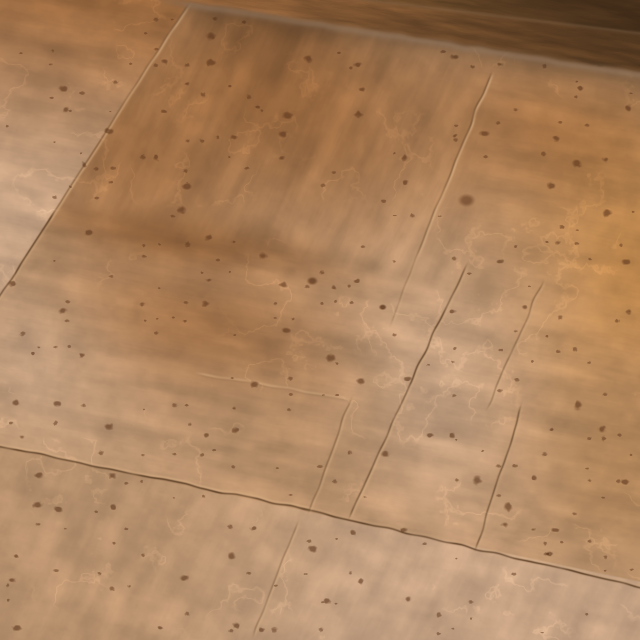
Write a WebGL 1 fragment shader that draws this texture.

```glsl
precision highp float;
// Worn stone floor tiles seen at a slant, under a dark baseboard.
// Soft colour pools set the light; skewed noise adds grain, hashed cells
// add pits, and lit segments add the seams and cracks.
uniform vec2 u_resolution;

const vec3 PALE = vec3(0.77, 0.63, 0.51);
const vec3 TAN = vec3(0.70, 0.54, 0.39);
const vec3 BROWN = vec3(0.60, 0.405, 0.24);
const vec3 GOLD = vec3(0.74, 0.52, 0.29);
const vec3 DARK = vec3(0.34, 0.23, 0.13);
const vec3 PIT = vec3(0.36, 0.21, 0.11);
const vec3 LIP = vec3(0.86, 0.70, 0.53);
const float GRAIN = 0.26;
const float MOTTLE = 0.22;
const float SEAM_WIDTH = 0.0017;

float hash(vec2 p) {
  return fract(sin(dot(p, vec2(127.1, 311.7))) * 43758.5);
}

float noise(vec2 p) {
  vec2 i = floor(p), f = fract(p);
  f = f * f * (3.0 - 2.0 * f);
  return mix(mix(hash(i), hash(i + vec2(1, 0)), f.x),
             mix(hash(i + vec2(0, 1)), hash(i + 1.0), f.x), f.y);
}

float fbm(vec2 p) {
  float sum = 0.0, amp = 0.5;
  for (int i = 0; i < 5; i++) {
    sum += amp * noise(p);
    p = p * 2.03 + 17.3;
    amp *= 0.5;
  }
  return sum;
}

float ridge(float d, float width) {
  return exp(-d * d / (width * width));
}

// Soft ellipse of colour (centre, radius), tilted with the tile rows
void pool(inout vec3 col, vec2 p, vec4 e, vec3 tint, float amount) {
  vec2 d = p - e.xy;
  d.y += 0.2 * d.x;
  d /= e.zw;
  col = mix(col, tint, amount * exp(-dot(d, d)));
}

// Seam from e.xy to e.zw: dark groove beside a lit edge
void seam(inout vec3 col, vec2 p, vec4 e, float dark, float light) {
  vec2 ab = e.zw - e.xy, dir = normalize(ab), d = p - e.xy;
  float along = dot(d, dir), len = length(ab);
  float side = dot(d, vec2(-dir.y, dir.x));
  side += 0.004 * (noise(vec2(along * 35.0, e.x * 90.0)) - 0.5);
  float wear = smoothstep(-0.01, 0.01, along) * smoothstep(-0.01, 0.01, len - along);
  wear *= 0.65 + 0.5 * noise(vec2(along * 60.0, e.y * 70.0));
  col = mix(col, LIP, light * wear * ridge(side - 1.6 * SEAM_WIDTH, 1.4 * SEAM_WIDTH));
  col = mix(col, DARK, dark * wear * ridge(side, SEAM_WIDTH));
}

// One jittered pit per cell, with only some of the cells filled
float pits(vec2 p, float cells, float fill) {
  vec2 q = p * cells, id = floor(q);
  vec2 d = fract(q) - 0.3 - 0.4 * vec2(hash(id + 3.1), hash(id + 8.7));
  d.y *= 1.0 + 0.7 * hash(id + 5.5);
  float r = 0.06 + 0.13 * hash(id + 1.9);
  float edge = length(d) + 0.1 * (noise(q * 9.0) - 0.5);
  return step(hash(id), fill) * (1.0 - smoothstep(r * 0.4, r + 0.06, edge));
}

float spot(vec2 p, float x, float y, float r) {
  return 1.0 - smoothstep(r * 0.4, r * 1.3, length((p - vec2(x, y)) * vec2(0.9, 1.2)));
}

void main() {
  vec2 p = gl_FragCoord.xy / u_resolution;
  vec2 w = p + 0.035 * (vec2(fbm(p * 7.0), fbm(p * 7.0 + 31.0)) - 0.5);
  vec2 tile = vec2(p.x - 0.46 * p.y, p.y + 0.21 * p.x);

  // Main field
  vec3 col = mix(TAN, PALE, 0.3);
  pool(col, w, vec4(0.42, 0.85, 0.31, 0.19), BROWN, 0.95);
  pool(col, w, vec4(0.20, 0.76, 0.17, 0.14), BROWN, 0.75);
  pool(col, w, vec4(0.32, 0.49, 0.23, 0.10), BROWN, 0.75);
  pool(col, w, vec4(0.28, 0.63, 0.23, 0.035), BROWN * 0.91, 0.8);
  pool(col, w, vec4(0.42, 0.94, 0.13, 0.06), BROWN * 0.8, 0.65);
  pool(col, w, vec4(0.90, 0.79, 0.23, 0.13), BROWN * 1.03, 0.85);
  pool(col, w, vec4(1.0, 0.57, 0.17, 0.23), GOLD, 0.9);
  pool(col, w, vec4(0.97, 0.27, 0.13, 0.16), mix(TAN, GOLD, 0.4) * 0.96, 0.75);
  pool(col, w, vec4(0.68, 0.40, 0.13, 0.20), PALE, 0.85);
  pool(col, w, vec4(0.03, 0.43, 0.15, 0.15), PALE, 0.8);
  pool(col, w, vec4(0.44, 0.31, 0.11, 0.13), TAN * 0.97, 0.6);

  // Panels left of the long seam and below the lower seam
  float left = smoothstep(-0.002, 0.002, 0.643 * (p.y - 0.538) - p.x);
  float low = smoothstep(-0.002, 0.002, 0.303 - 0.212 * p.x - p.y);
  col = mix(col, mix(PALE, BROWN, smoothstep(0.66, 1.08, w.y + 0.25 * w.x)), left);
  col = mix(col, mix(TAN, PALE, 0.35 + 0.65 * smoothstep(0.15, 0.6, w.x - 0.4 * w.y)), low);

  // Grain runs up the upper tile and the low panel, across the others
  float upper = smoothstep(0.68, 0.73, tile.y) * (1.0 - left);
  float upright = max(upper * (1.0 - smoothstep(0.68, 0.8, p.x)), 0.6 * low);
  float grain = mix(fbm(tile * vec2(6, 38)), fbm(tile * vec2(38, 6) + 9.0), upright);
  col *= 1.0 + GRAIN * (grain - 0.49);
  col *= 1.0 + MOTTLE * (fbm(w * 24.0) - 0.49);
  float vein = ridge(fbm(w * 17.0 + 4.0) - 0.5, 0.02);
  col *= 1.0 + 0.07 * vein * smoothstep(0.5, 0.65, noise(p * 14.0));

  // Seams and cracks
  seam(col, p, vec4(0.293, 0.993, 0.078, 0.659), 0.3, 0.55);
  seam(col, p, vec4(0.082, 0.665, -0.02, 0.507), 0.75, 0.3);
  seam(col, p, vec4(-0.02, 0.307, 0.482, 0.203), 0.75, 0.5);
  seam(col, p, vec4(0.47, 0.205, 1.02, 0.078), 0.75, 0.25);
  seam(col, p, vec4(0.766, 0.883, 0.651, 0.603), 0.4, 0.55);
  seam(col, p, vec4(0.651, 0.603, 0.61, 0.495), 0.2, 0.2);
  seam(col, p, vec4(0.547, 0.375, 0.484, 0.203), 0.35, 0.35);
  seam(col, p, vec4(0.727, 0.583, 0.638, 0.395), 0.65, 0.3);
  seam(col, p, vec4(0.638, 0.395, 0.547, 0.195), 0.5, 0.4);
  seam(col, p, vec4(0.846, 0.557, 0.762, 0.365), 0.35, 0.25);
  seam(col, p, vec4(0.814, 0.362, 0.745, 0.145), 0.55, 0.2);
  seam(col, p, vec4(0.462, 0.18, 0.397, 0.01), 0.3, 0.4);
  seam(col, p, vec4(0.31, 0.414, 0.547, 0.375), 0.1, 0.35);

  // Pits
  float pit = 0.6 * pits(p, 26.0, 0.16) + 0.5 * pits(p + 0.37, 43.0, 0.12);
  pit = max(pit, 0.55 * spot(p, 0.729, 0.687, 0.011));
  pit = max(pit, 0.7 * spot(p, 0.488, 0.561, 0.007));
  pit = max(pit, 0.8 * spot(p, 0.598, 0.52, 0.005));
  col = mix(col, PIT, min(pit, 0.85));

  // Baseboard with its shadow and dusty foot
  float foot = p.y - 1.038 + 0.155 * p.x + 0.003 * (noise(p * 40.0) - 0.5);
  float rail = p.y - 1.07 + 0.122 * p.x;
  float right = smoothstep(0.3, 1.0, p.x), onFloor = smoothstep(0.22, 0.32, p.x);
  col *= 1.0 - 0.28 * onFloor * exp(-abs(foot) * 38.0);
  vec3 board = mix(BROWN * 0.9, DARK, right);
  board = mix(board, mix(GOLD * 0.7, DARK * 0.8, right), smoothstep(-0.003, 0.004, rail));
  board *= 0.78 + 0.45 * fbm(vec2(p.x * 14.0, foot * 110.0));
  board = mix(board, TAN * 0.7, 0.35 * ridge(rail, 0.003));
  col = mix(col, board, onFloor * smoothstep(-0.002, 0.008, foot));
  col = mix(col, PALE * 0.77, 0.5 * onFloor * ridge(foot, 0.006));
  gl_FragColor = vec4(col, 1.0);
}
```
